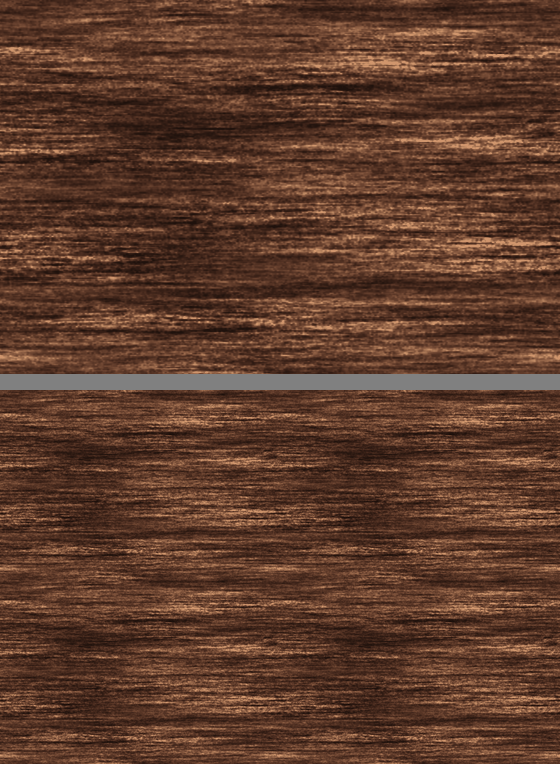
Top, the tile; bottom, the same tile 2 across and 2 down.
Reproduce this texture procedurally as a Shadertoy shader.

```glsl
// Dark walnut wood with fine horizontal grain, tiling in both directions.
#define MEDIAN_RED 0.345     // red value of the middle tone
#define TONE_SPREAD 0.32     // overall contrast, in log brightness
#define BAND_DEPTH 0.85      // broad light and dark zones
#define STREAK_DEPTH 0.75    // medium streaks
#define FIBRE_DEPTH 1.2      // hair-thin long lines
#define SPECK_DEPTH 0.95     // short grainy flecks
#define PORE_DEPTH 1.3       // dark broken dashes
#define WAVINESS 0.004       // vertical drift of the grain

const float TAU = 6.2831853;
const vec3 DARK_HUE = vec3(1.0, 0.57, 0.40);
const vec3 LIGHT_HUE = vec3(1.0, 0.72, 0.52);

// Integer hash, from -1 to 1
float hash(int x, int y, int seed) {
    uint h = uint(x) * 374761393u + uint(y) * 668265263u + uint(seed) * 974634541u;
    h = (h ^ (h >> 15)) * 2246822519u;
    h = (h ^ (h >> 13)) * 3266489917u;
    h ^= h >> 16;
    return float(h & 0xffffu) / 32767.5 - 1.0;
}

// One row of wrapping noise, shifted at random so that cells do not line up
float rowNoise(float x, int row, int columns, int seed) {
    float s = fract(x + 0.5 * hash(row, 7, seed + 50)) * float(columns);
    int cell = int(floor(s));
    float a = hash(cell % columns, row, seed);
    float b = hash((cell + 1) % columns, row, seed);
    return mix(a, b, smoothstep(0.0, 1.0, fract(s)));
}

// Wrapping streak noise with whole numbers of columns and rows
float streak(vec2 p, int columns, int rows, int seed) {
    float s = fract(p.y) * float(rows);
    int row = int(floor(s));
    float a = rowNoise(p.x, row % rows, columns, seed);
    float b = rowNoise(p.x, (row + 1) % rows, columns, seed);
    return mix(a, b, smoothstep(0.0, 1.0, fract(s)));
}

// Soft wrapping spot; a larger tightness makes it smaller
float zone(vec2 p, vec2 centre, vec2 tightness) {
    return exp(dot(tightness, cos(TAU * (p - centre)) - 1.0));
}

// Broad zones: a dark belt, pale belts and a dull column
float bands(vec2 p) {
    float tone = 0.9 * streak(p, 3, 8, 1) + 0.7 * streak(p, 3, 21, 2);
    tone -= 1.3 * zone(p, vec2(0.27, 0.69), vec2(0.9, 9.0));
    tone += 1.1 * zone(p, vec2(0.74, 0.33), vec2(1.5, 30.0));
    tone += 0.9 * zone(p, vec2(0.60, 0.85), vec2(0.3, 20.0));
    return tone - 0.35 * cos(TAU * (p.x - 0.25));
}

// Fine grain: long fibres, flecks and dark pores
float grain(vec2 p) {
    float fibre = streak(p, 7, 112, 5) + streak(p, 13, 181, 6);
    float speck = streak(p, 95, 190, 7) + streak(p, 260, 230, 8);
    float pore = smoothstep(0.35, 0.7, streak(p, 20, 140, 9));
    return FIBRE_DEPTH * fibre + SPECK_DEPTH * speck - PORE_DEPTH * (pore - 0.14);
}

// Log-normal brightness, with paler hues in the highlights
vec3 woodColor(float tone) {
    float red = MEDIAN_RED * exp(TONE_SPREAD * clamp(tone, -3.4, 2.7));
    return red * mix(DARK_HUE, LIGHT_HUE, clamp((red - 0.22) / 0.5, 0.0, 1.0));
}

void mainImage(out vec4 fragColor, in vec2 fragCoord) {
    vec2 p = fragCoord / iResolution.xy;

    // Gentle drift of the grain lines
    p.y += WAVINESS * (streak(p, 5, 7, 11) + 0.3 * streak(p, 17, 16, 12));

    // Layers from coarse to fine, with grain stronger in some patches
    float strength = 0.9 + 0.35 * streak(p, 4, 14, 13);
    float tone = BAND_DEPTH * bands(p);
    tone += STREAK_DEPTH * (0.8 * streak(p, 4, 43, 3) + 0.8 * streak(p, 6, 76, 4));
    tone += strength * grain(p);

    fragColor = vec4(woodColor(0.95 * tone), 1.0);
}
```
